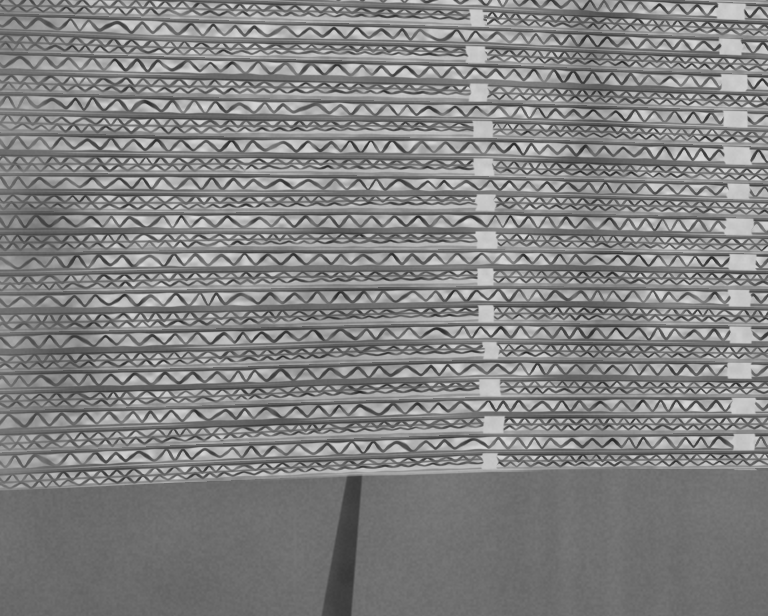
Give the GLSL for this texture, as a WebGL 2 fragment shader.

```glsl
#version 300 es
precision highp float;
uniform vec2 u_resolution;
out vec4 outColor;

float hash(vec2 p) {
    vec3 q = fract(vec3(p.xyx) * 0.1031);
    q += dot(q, q.yzx + 33.33);
    return fract((q.x + q.y) * q.z);
}

float noise(vec2 p) {
    vec2 i = floor(p), f = fract(p);
    f = f * f * (3.0 - 2.0 * f);
    return mix(mix(hash(i), hash(i + vec2(1, 0)), f.x),
               mix(hash(i + vec2(0, 1)), hash(i + vec2(1, 1)), f.x), f.y);
}

float fbm(vec2 p) {
    return 0.55 * noise(p) + 0.3 * noise(p * 2.1 + 7.0) + 0.15 * noise(p * 4.3 + 19.0);
}

// Soft-edged stroke: 1 inside the half width, 0 outside
float stroke(float d, float halfWidth, float soft) {
    return 1.0 - smoothstep(halfWidth - soft, halfWidth + soft, abs(d));
}

float blot(vec2 p, vec2 center, vec2 size) {
    vec2 q = (p - center) / size;
    return exp(-dot(q, q));
}

// Irregular crimped paper line drawn over tone, with broken dark flanks
float flute(float tone, float x, float y, float freq, float amp, float halfWidth, float seed, float px) {
    float phase = (x + 0.25 * max(x - 0.79, 0.0)) * freq + seed * 40.0
                + 4.0 * noise(vec2(x * 19.0, seed * 91.0));
    float height = amp * (0.65 + 0.6 * noise(vec2(x * 33.0, seed * 53.0)));
    float wave = height * (sin(phase) - 0.1 * sin(3.0 * phase));
    float slope = height * freq * cos(phase);
    float d = (y - wave) / sqrt(1.0 + slope * slope);
    float wear = noise(vec2(x * 75.0, seed * 77.0));
    float ink = mix(0.17, 0.46, wear) + 0.05 * sin(phase);
    float width = halfWidth * (0.75 + 0.5 * noise(vec2(x * 50.0, seed * 31.0)));
    return mix(tone, ink, 0.95 * stroke(d, width, px * 0.9));
}

// Stacked corrugated boards; p.y runs downward from the top
float boards(vec2 p, float px) {
    // Rows fan out slightly: falling to the right on top, rising below
    float left = max(0.79 - p.x, 0.0), right = max(p.x - 0.79, 0.0);
    float depth = p.y + (0.033 - 0.095 * p.y) * left - (0.047 - 0.07 * p.y) * right;
    depth += 0.004 * (noise(vec2(p.x * 3.0, p.y * 18.0)) - 0.5);
    float u = (depth - 0.0305) / 0.02995 + 0.5;
    float layer = floor(u), f = fract(u) - 0.5;
    float y = f * 0.02995;
    float split = 1.0 - mod(layer, 2.0);
    float seed = hash(vec2(layer + 11.0, 3.7));

    // Pale hollow interior with uneven shadow
    float tone = 0.73 + 0.2 * (noise(vec2(p.x * 70.0, u * 4.0)) - 0.5);

    if (split < 0.5) {
        // Single tall flute in the unbroken sheets
        tone = flute(tone, p.x, y, 162.0, 0.0074, 0.0024, seed, px);
    } else {
        // Two fine flutes; the lower one flattens toward the gap
        float squash = p.x < 0.79 ? smoothstep(0.15, 0.7, p.x) : 0.35;
        float rise = 0.0045 * squash;
        tone = flute(tone, p.x, y + 0.0045 + 0.3 * rise, 215.0, 0.0052 - 0.3 * rise, 0.0019, seed, px);
        tone = flute(tone, p.x, y - 0.0065 + rise, 225.0, 0.0042 - 0.6 * rise, 0.0018, seed + 0.37, px);
        float ply = stroke(y - 0.0012 + rise + 0.002 * (noise(vec2(p.x * 8.0, layer)) - 0.5), 0.0015, px);
        tone = mix(tone, 0.39, ply * 0.85);
        float wedge = stroke(y - 0.0092 + 0.3 * rise, 0.003 * squash, px) * smoothstep(0.25, 0.55, squash + 0.4 * (seed - 0.5));
        tone = mix(tone, 0.73, wedge * 0.9 * step(p.x, 0.79));
    }

    // Flat liners shared by neighbouring layers
    float seam = 0.5 - abs(f);
    float border = floor(u + 0.5);
    float ragged = 0.07 * (noise(vec2(p.x * 40.0, layer * 2.0)) - 0.5);
    float liner = 1.0 - smoothstep(0.13, 0.23, seam + ragged);
    liner *= 1.0 - 0.45 * split * step(0.0, f);
    float linerTone = 0.43 + 0.14 * (noise(vec2(p.x * 11.0, border * 4.3)) - 0.5);
    linerTone -= 0.13 * stroke(seam - 0.13, 0.04, 0.04) * step(f, 0.0);
    float glint = step(0.0, f) * smoothstep(0.3, 0.7, noise(vec2(p.x * 5.0, border * 6.1)));
    linerTone += 0.2 * stroke(seam - 0.05, 0.035, 0.035) * glint;
    tone = mix(tone, linerTone, liner);

    // Two columns of pale gaps, staggered by one layer
    for (int i = 0; i < 2; i++) {
        float column = float(i);
        float center = 0.775 + 0.412 * column + 0.032 * p.y + 0.009 * (seed - 0.5);
        float halfWidth = 0.014 + 0.006 * column + 0.006 * (hash(vec2(layer, column)) - 0.5);
        float ragEdge = 0.005 * (noise(vec2(p.y * 120.0, column)) - 0.5);
        float open = i == 0 ? split : 1.0 - split;
        float gap = stroke(p.x - center + ragEdge, halfWidth, 0.002) * open * stroke(f, 0.46, 0.06);
        tone = mix(tone, 0.77 + 0.05 * (noise(p * 90.0) - 0.5), gap);
    }

    // Faded left end and broad stains
    tone = mix(tone, 0.49, 0.42 * smoothstep(0.2, 0.0, p.x));
    float stain = 0.22 * blot(p, vec2(0.07, 0.37), vec2(0.08, 0.09))
                + 0.22 * blot(p, vec2(0.1, 0.59), vec2(0.07, 0.1))
                + 0.13 * blot(p, vec2(0.54, 0.53), vec2(0.16, 0.2))
                + 0.17 * blot(p, vec2(0.96, 0.12), vec2(0.05, 0.3))
                + 0.11 * blot(p, vec2(0.97, 0.6), vec2(0.09, 0.2))
                + 0.1 * blot(p, vec2(0.03, 0.03), vec2(0.15, 0.1));
    return tone * (1.0 - stain) * (0.96 + 0.1 * fbm(p * 5.0));
}

// Dull ground with a dark tapering strip
float ground(vec2 p, float px) {
    float tone = 0.418 + 0.025 * smoothstep(0.2, 0.75, p.x) + 0.06 * (fbm(p * 7.0) - 0.5);
    tone += 0.03 * (noise(vec2(p.x * 38.0, p.y * 2.0)) - 0.5) * smoothstep(0.6, 0.9, p.x);
    tone += 0.03 * (noise(p * 240.0) - 0.5) - 0.1 * max(p.y - 0.85, 0.0);
    float t = clamp((p.y - 0.77) / 0.23, 0.0, 1.0);
    float x = p.x - mix(0.576, 0.546, t);
    float strip = stroke(x, mix(0.012, 0.024, t), px * 1.5);
    return mix(tone, 0.22 + 0.04 * noise(p * 30.0) + 2.0 * max(-x, 0.0), strip);
}

void main() {
    float px = 1.0 / u_resolution.y;
    vec2 p = vec2(gl_FragCoord.x, u_resolution.y - gl_FragCoord.y) * px;
    float edge = 0.762 + 0.041 * max(0.8 - p.x, 0.0) + 0.003 * (noise(vec2(p.x * 12.0, 2.0)) - 0.5);
    float tone = mix(boards(p, px), ground(p, px), smoothstep(-px, px, p.y - edge));
    // Worn bright lip along the lowest sheet
    float lip = stroke(p.y - edge, 0.0025, px) * smoothstep(0.35, 0.7, p.x) * (1.0 - smoothstep(0.8, 0.9, p.x));
    tone = mix(tone, 0.7, lip * 0.8) + 0.02 * (noise(p * 310.0) - 0.5);
    outColor = vec4(vec3(clamp(tone, 0.0, 1.0)), 1.0);
}
```
